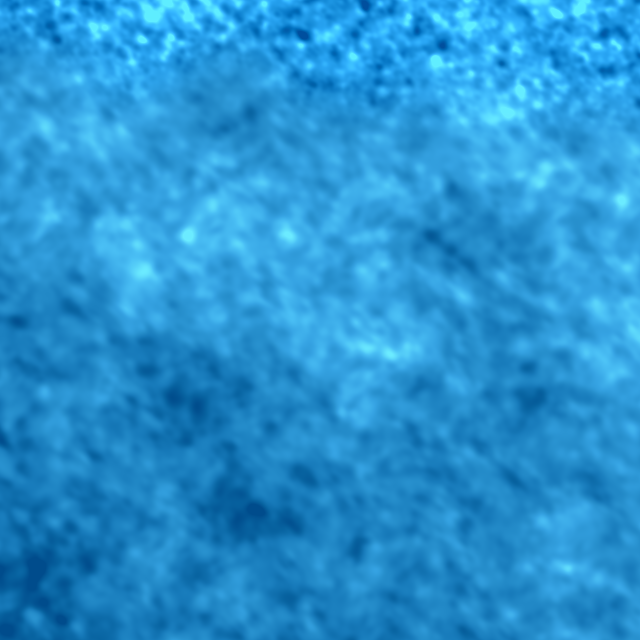
Reproduce this texture procedurally as a Shadertoy shader.

```glsl
vec3 hash3(vec2 cell) {
    vec3 p = fract(cell.xyx * vec3(0.1031, 0.1030, 0.0973));
    p += dot(p, p.yxz + 33.33);
    return fract((p.xxy + p.yzz) * p.zyx);
}

// Cellular noise: soft light and dark blobs on jittered points, unit deviation
float blobNoise(vec2 p, float seed) {
    vec2 cell = floor(p);
    float sum = 0.0;
    for (int y = -1; y <= 1; y++) {
        for (int x = -1; x <= 1; x++) {
            vec2 neighbour = cell + vec2(x, y);
            vec3 rnd = hash3(neighbour + seed);
            vec2 toPoint = neighbour + rnd.xy - p;
            float falloff = max(0.0, 1.0 - dot(toPoint, toPoint));
            sum += (rnd.z * 2.0 - 1.0) * falloff * falloff * falloff;
        }
    }
    return sum * 2.6;
}

// Layered sines that bend the grain
vec2 sineWarp(vec2 p, float strength) {
    vec2 bend = sin(p.yx * 23.0 + vec2(0.7, 2.1));
    bend += 0.6 * sin(p.yx * 47.0 + p * 19.0 + vec2(4.0, 1.3));
    return p + strength * bend;
}

// Rotates to the falling diagonal and stretches along it
vec2 alongDiagonal(vec2 p, float stretch) {
    vec2 direction = normalize(vec2(0.78, -0.62));
    vec2 across = vec2(-direction.y, direction.x);
    return vec2(dot(p, direction) / stretch, dot(p, across));
}

float clouds(vec2 p) {
    vec2 q = alongDiagonal(sineWarp(p, 0.008), 1.6);
    return 0.46 * blobNoise(q * 5.0, 11.0)
         + 0.36 * blobNoise(q * 10.0, 37.0)
         + 0.27 * blobNoise(q * 19.0, 71.0);
}

float grain(vec2 p, float frequency, float seed) {
    vec2 q = alongDiagonal(p, 1.2);
    return 0.50 * blobNoise(q * frequency * 0.6, seed)
         + 0.78 * blobNoise(q * frequency, seed + 29.0)
         + 0.30 * blobNoise(q * frequency * 1.7, seed + 53.0);
}

// Palette from deep water blue to pale cyan, one step per unit of tone
vec3 waterColor(float tone) {
    vec3 color = mix(vec3(0.00, 0.30, 0.55), vec3(0.03, 0.39, 0.63), clamp(tone + 1.0, 0.0, 1.0));
    color = mix(color, vec3(0.09, 0.48, 0.73), clamp(tone, 0.0, 1.0));
    color = mix(color, vec3(0.15, 0.56, 0.80), clamp(tone - 1.0, 0.0, 1.0));
    color = mix(color, vec3(0.21, 0.64, 0.89), clamp(tone - 2.0, 0.0, 1.0));
    color = mix(color, vec3(0.29, 0.75, 0.96), clamp(tone - 3.0, 0.0, 1.0));
    return mix(color, vec3(0.42, 0.92, 1.00), clamp(tone - 4.0, 0.0, 1.0));
}

void mainImage(out vec4 fragColor, in vec2 fragCoord) {
    vec2 uv = fragCoord / iResolution.xy;
    vec2 warped = sineWarp(uv, 0.005);

    // Rough, glittering band along the top, deeper on the right
    float edge = uv.y + 0.10 * uv.x + 0.025 * blobNoise(uv * 6.0, 5.0);
    float glitter = smoothstep(0.82, 1.02, edge);

    // Light falls off towards the lower left
    float light = 1.95 + 1.5 * (uv.y - 0.5) + 0.8 * (uv.x - 0.5);

    float softGrain = 0.56 * grain(warped, 44.0, 101.0);
    float sharpGrain = 1.15 * grain(uv, 68.0, 211.0);
    float tone = light + clouds(uv) + mix(softGrain, sharpGrain, glitter);

    vec3 color = waterColor(tone);
    color += glitter * vec3(-0.05, 0.01, 0.07);
    fragColor = vec4(clamp(color, 0.0, 1.0), 1.0);
}
```
